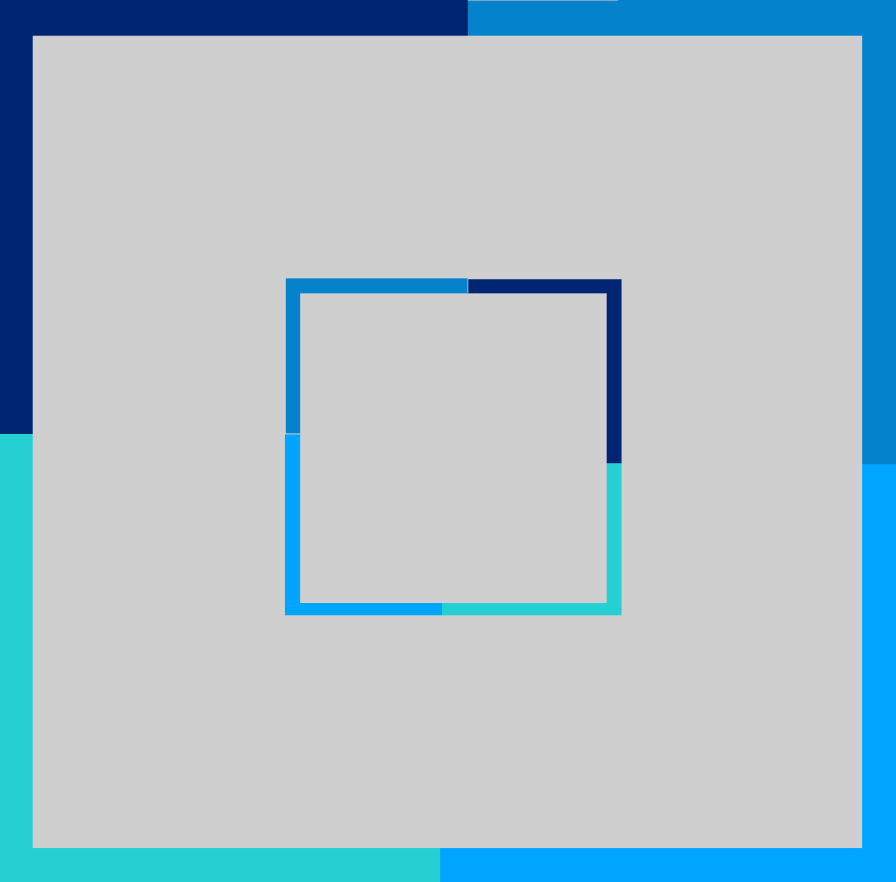
A WebGL 1 fragment shader for this background:

```glsl
precision highp float;

// Two nested rectangular frames on a flat grey ground, each split into four colours.
// Frames are the difference of two boxes; each side has its own split position,
// and box edges are smoothed by the exact area covered in a pixel.

uniform vec2 u_resolution;

const vec3 GREY   = vec3(0.812, 0.812, 0.812);
const vec3 NAVY   = vec3(0.0, 0.149, 0.451);
const vec3 BLUE   = vec3(0.02, 0.51, 0.8);
const vec3 BRIGHT = vec3(0.0, 0.647, 1.0);
const vec3 TEAL   = vec3(0.149, 0.816, 0.824);

// Share of the pixel at p that lies inside the box from lo to hi.
float boxCover(vec2 p, vec2 lo, vec2 hi, vec2 pixel) {
  vec2 span = min(p + 0.5 * pixel, hi) - max(p - 0.5 * pixel, lo);
  vec2 cover = clamp(span / pixel, 0.0, 1.0);
  return cover.x * cover.y;
}

// Coverage of a frame: the outer box (xy = low, zw = high) less its hole.
float frameCover(vec2 p, vec4 outer, vec4 hole, vec2 pixel) {
  return boxCover(p, outer.xy, outer.zw, pixel)
       - boxCover(p, hole.xy, hole.zw, pixel);
}

// Smoothed split position per side: splits = (top x, bottom x, left y, right y).
vec2 quadrant(vec2 p, vec4 splits, vec2 pixel) {
  vec2 side = step(0.5, p);
  vec2 split = vec2(mix(splits.y, splits.x, side.y),
                    mix(splits.z, splits.w, side.x));
  return clamp((p - split) / pixel + 0.5, 0.0, 1.0);
}

// Blend four corner colours by the quadrant weights.
vec3 cornerColour(vec2 q, vec3 topLeft, vec3 topRight, vec3 lowLeft, vec3 lowRight) {
  return mix(mix(lowLeft, lowRight, q.x), mix(topLeft, topRight, q.x), q.y);
}

void main() {
  vec2 pixel = 1.0 / u_resolution;
  vec2 p = gl_FragCoord.xy * pixel;
  vec3 colour = GREY;

  // Outer frame, running to the canvas edge
  vec2 q = quadrant(p, vec4(0.5221, 0.4912, 0.508, 0.4737), pixel);
  float frame = frameCover(p, vec4(0.0, 0.0, 1.0, 1.0),
                           vec4(0.0365, 0.0385, 0.9622, 0.9595), pixel);
  colour = mix(colour, cornerColour(q, NAVY, BLUE, TEAL, BRIGHT), frame);

  // Inner frame, with slightly stepped left and top edges
  q = quadrant(p, vec4(0.5221, 0.4933, 0.508, 0.4748), pixel);
  vec4 outer = vec4(mix(0.318, 0.319, q.y), 0.3024,
                    0.6937, mix(0.6844, 0.6834, q.x));
  frame = frameCover(p, outer, vec4(0.335, 0.3163, 0.6771, 0.6674), pixel);
  colour = mix(colour, cornerColour(q, BLUE, NAVY, BRIGHT, TEAL), frame);

  // Hairline seams at the inner top and left splits, and along the upper rim
  float seam = boxCover(p, vec2(0.5215, 0.6674), vec2(0.5227, 0.6844), pixel)
             + boxCover(p, vec2(0.318, 0.5073), vec2(0.335, 0.5088), pixel)
             + boxCover(p, vec2(0.5221, 0.9992), vec2(0.69, 1.0), pixel);
  colour = mix(colour, GREY, 0.75 * seam);

  gl_FragColor = vec4(colour, 1.0);
}
```
